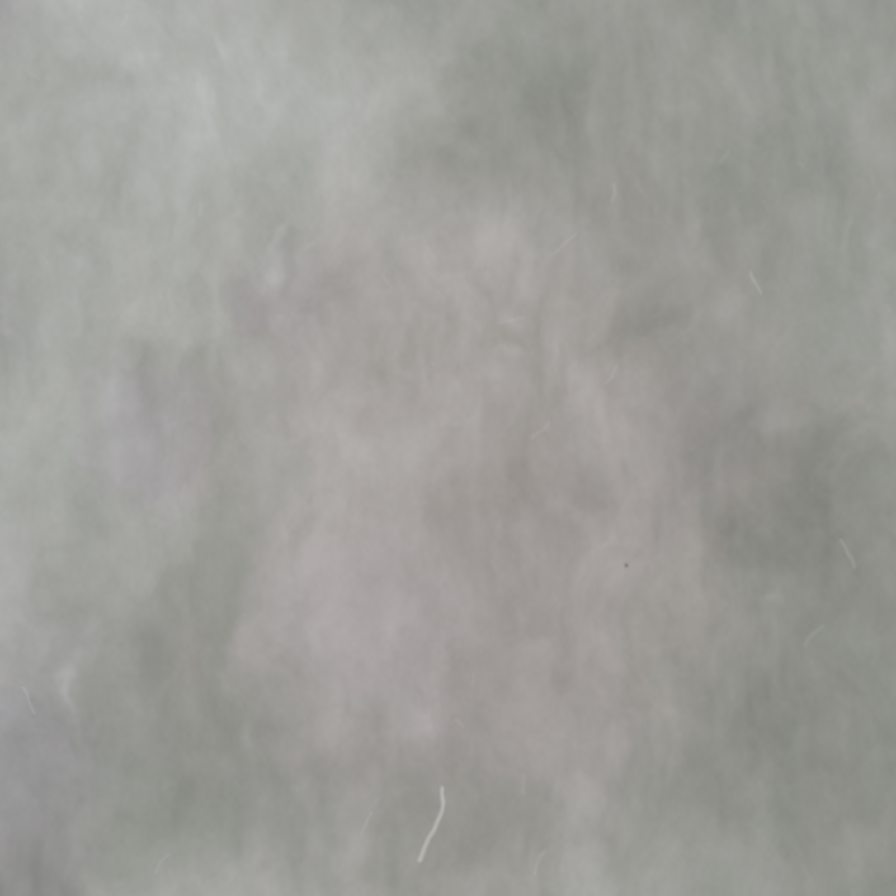
Write a three.js fragment shader that draws this texture.

```glsl
// Weathered grey concrete wall with soft clouds, vertical streaks and faint scratches.
varying vec2 vUv;

const vec3 DARK_GREY = vec3(0.56, 0.56, 0.54);
const vec3 MID_GREY = vec3(0.62, 0.62, 0.602);
const vec3 LIGHT_GREY = vec3(0.68, 0.682, 0.67);
const vec3 WARM_TINT = vec3(0.012, -0.007, -0.003);
const vec3 GREEN_TINT = vec3(-0.009, 0.005, -0.001);
const vec3 VIOLET_TINT = vec3(0.004, -0.008, 0.014);
const int SCRATCH_COUNT = 24;
const int SMUDGE_COUNT = 16;

float hash(vec2 p) {
  return fract(sin(dot(p, vec2(127.1, 311.7))) * 43758.5453);
}

vec2 hash2(float seed) {
  return vec2(hash(vec2(seed, 1.7)), hash(vec2(seed, 8.3)));
}

float noise(vec2 p) {
  vec2 cell = floor(p);
  vec2 f = fract(p);
  f = f * f * (3.0 - 2.0 * f);
  float low = mix(hash(cell), hash(cell + vec2(1.0, 0.0)), f.x);
  float high = mix(hash(cell + vec2(0.0, 1.0)), hash(cell + 1.0), f.x);
  return mix(low, high, f.y);
}

// Layered noise, centred on zero.
float fbm(vec2 p) {
  float sum = 0.0;
  float amplitude = 0.5;
  for (int i = 0; i < 5; i++) {
    sum += amplitude * (noise(p) - 0.5);
    p = mat2(0.8, 0.6, -0.6, 0.8) * p * 2.03 + 7.1;
    amplitude *= 0.55;
  }
  return sum;
}

float blob(vec2 p, vec2 centre, vec2 radius) {
  vec2 d = (p - centre) / radius;
  return exp(-dot(d, d));
}

float segmentDistance(vec2 p, vec2 a, vec2 b) {
  vec2 ab = b - a;
  float t = clamp(dot(p - a, ab) / dot(ab, ab), 0.0, 1.0);
  return length(p - a - ab * t);
}

// Broad light and shade across the wall.
float shading(vec2 p) {
  float shade = 0.055 * (0.5 - p.x) + 0.02 * (p.y - 0.5);
  shade += 0.034 * blob(p, vec2(0.2, 0.85), vec2(0.3, 0.35));
  shade += 0.022 * blob(p, vec2(0.5, 0.42), vec2(0.25, 0.33));
  shade -= 0.06 * blob(p, vec2(0.87, 0.42), vec2(0.15, 0.12));
  shade -= 0.045 * blob(p, vec2(0.12, 0.18), vec2(0.2, 0.2));
  return shade - 0.025 * blob(p, vec2(0.5, 0.07), vec2(0.11, 0.07));
}

// Trowel streaks that run down the wall and fade in and out.
float streaks(vec2 p, float sway) {
  vec2 q = p + vec2(0.04 * sway, 0.0);
  float wide = noise(q * vec2(31.0, 4.5)) - 0.5;
  float fine = noise(q * vec2(97.0, 17.0) + 31.0) - 0.5;
  float presence = smoothstep(0.3, 0.8, noise(p * 5.0 + 12.0));
  return (0.018 * wide + 0.018 * fine) * (0.3 + presence);
}

// Short pale marks, mostly upright.
float scratches(vec2 p) {
  float mark = 0.0;
  for (int i = 0; i < SCRATCH_COUNT; i++) {
    float seed = float(i) + 3.0;
    vec2 start = hash2(seed);
    vec2 shape = hash2(seed + 50.0);
    float angle = 1.57 + (shape.x - 0.5) * 2.4;
    vec2 end = start + vec2(cos(angle), sin(angle)) * mix(0.006, 0.03, shape.y);
    float d = segmentDistance(p, start, end);
    mark += (1.0 - smoothstep(0.0, 0.004, d)) * mix(0.015, 0.05, shape.x * shape.y);
  }
  float gouge = segmentDistance(p, vec2(0.474, 0.037), vec2(0.487, 0.115));
  return mark + 0.11 * (1.0 - smoothstep(0.0, 0.005, gouge));
}

// Small worn pale smudges.
float smudges(vec2 p) {
  float mark = 0.0;
  for (int i = 0; i < SMUDGE_COUNT; i++) {
    float seed = float(i) + 120.0;
    vec2 size = mix(vec2(0.006, 0.008), vec2(0.018, 0.03), hash2(seed + 40.0));
    mark += 0.03 * blob(p, hash2(seed), size);
  }
  return mark + 0.06 * blob(p, vec2(0.327, 0.715), vec2(0.011, 0.035));
}

void main() {
  vec2 warp = vec2(fbm(vUv * 7.0 + 3.0), fbm(vUv * 7.0 + 19.0));
  vec2 p = vUv + 0.12 * warp;

  // Tone: shading, clouds, mottling, streaks, wear and grain.
  float tone = shading(p) - 0.006 + 0.12 * fbm(p * vec2(5.5, 4.5) + 9.0);
  float mottle = fbm(p * vec2(15.0, 11.0) + 41.0);
  tone += 0.085 * mottle + streaks(vUv, warp.x);
  tone += 0.04 * fbm(vUv * vec2(48.0, 34.0) + 77.0);
  tone += scratches(vUv + 0.05 * warp) + smudges(p);
  tone += 0.01 * (noise(vUv * vec2(190.0, 150.0)) - 0.5);
  tone -= 0.13 * blob(vUv, vec2(0.699, 0.369), vec2(0.0025));

  // Colour: grey ramp with warm middle, greenish rim and violet stains.
  vec3 colour = mix(MID_GREY, DARK_GREY, clamp(-tone / 0.06, 0.0, 1.8));
  colour = mix(colour, LIGHT_GREY, clamp(tone / 0.06, 0.0, 1.8));
  float warmth = blob(p, vec2(0.55, 0.42), vec2(0.32, 0.4));
  colour += mix(GREEN_TINT, WARM_TINT, clamp(warmth + 0.15 + 0.6 * mottle, 0.0, 1.0));
  float stain = smoothstep(0.52, 0.85, noise(p * 6.0 + 63.0)) * (1.0 - p.x);
  colour += VIOLET_TINT * (stain + 0.6 * blob(p, vec2(0.0, 0.27), vec2(0.12)));
  gl_FragColor = vec4(colour, 1.0);
}
```
